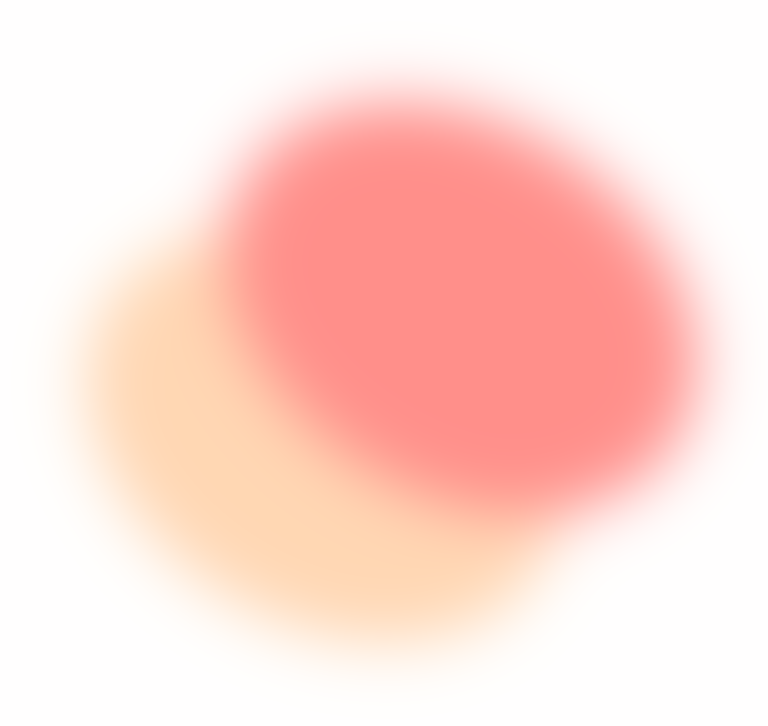
Reproduce this background procedurally as a WebGL 1 fragment shader.

```glsl
precision highp float;

uniform vec2 u_resolution;

// Colours
const vec3 PAPER = vec3(1.0, 0.998, 0.996);
const vec3 PEACH = vec3(1.0, 0.842, 0.702);
const vec3 CORAL = vec3(1.0, 0.560, 0.542);

// Layout in canvas heights, measured from the canvas centre
const vec2 PEACH_CENTER = vec2(-0.0854, -0.1019);
const vec2 CORAL_CENTER = vec2(0.1074, 0.0758);
const vec2 BLOB_RADII = vec2(0.343, 0.253);
const float BLOB_TILT = -0.553;
const float BLUR_SIGMA = 0.043;

// Approximate signed distance to an axis-aligned ellipse
float ellipseDistance(vec2 p, vec2 radii) {
  float k = length(p / radii);
  float slope = length(p / (radii * radii));
  return k * (k - 1.0) / max(slope, 0.0001);
}

// Coverage of an edge softened by a Gaussian blur
float gaussianCoverage(float distance, float sigma) {
  float x = clamp(distance / sigma, -6.0, 6.0);
  return 1.0 / (1.0 + exp(x * (1.5976 + 0.07056 * x * x)));
}

// Opacity of a tilted, blurred ellipse
float blurredBlob(vec2 p, vec2 center) {
  float c = cos(BLOB_TILT);
  float s = sin(BLOB_TILT);
  vec2 d = p - center;
  vec2 local = vec2(c * d.x + s * d.y, c * d.y - s * d.x);
  return gaussianCoverage(ellipseDistance(local, BLOB_RADII), BLUR_SIGMA);
}

void main() {
  vec2 p = (gl_FragCoord.xy - 0.5 * u_resolution) / u_resolution.y;

  // Coral lies over peach
  vec3 color = mix(PAPER, PEACH, blurredBlob(p, PEACH_CENTER));
  color = mix(color, CORAL, blurredBlob(p, CORAL_CENTER));

  gl_FragColor = vec4(color, 1.0);
}
```
